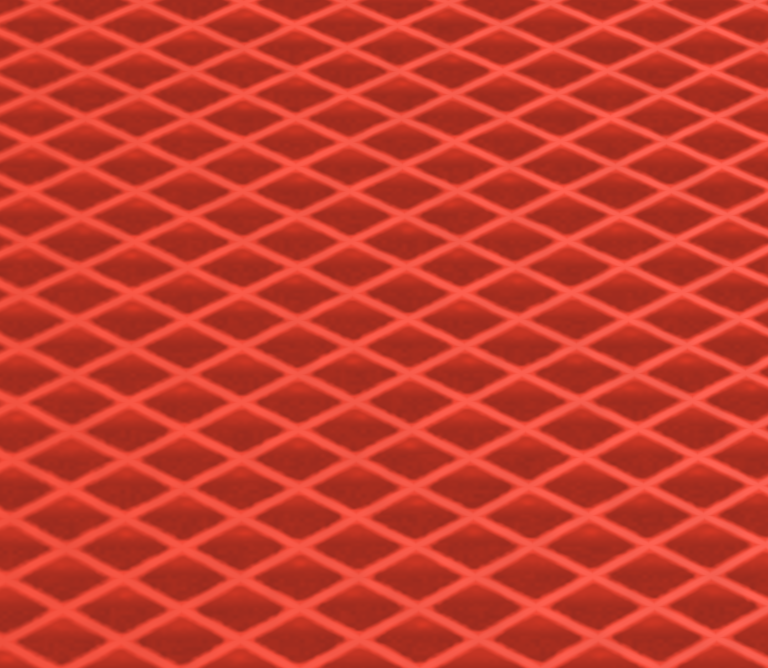
Give the GLSL for this texture, as a Shadertoy shader.

```glsl
// Red expanded mesh seen in slight perspective: bright diamond strands over
// dark hollows. The canvas is warped to a skewed lattice whose unit cells are
// the diamonds; each cell is shaded from its distance to the strands.

const float ASPECT = 0.872;                     // height of the sheet in widths

const vec3 HOLLOW_DARK = vec3(0.60, 0.165, 0.118);
const vec3 HOLLOW_MID  = vec3(0.68, 0.182, 0.125);
const vec3 HOLLOW_LIT  = vec3(0.80, 0.212, 0.145);
const vec3 FLANK       = vec3(0.93, 0.275, 0.205);
const vec3 CREST_WARM  = vec3(0.94, 0.300, 0.225);
const vec3 CREST_PINK  = vec3(0.98, 0.380, 0.325);

float hash(vec2 p) {
    vec3 q = fract(p.xyx * vec3(0.1031, 0.1030, 0.0973));
    q += dot(q, q.yzx + 33.33);
    return fract((q.x + q.y) * q.z);
}

float valueNoise(vec2 p) {
    vec2 i = floor(p), f = fract(p);
    f = f * f * (3.0 - 2.0 * f);
    return mix(mix(hash(i), hash(i + vec2(1, 0)), f.x),
               mix(hash(i + vec2(0, 1)), hash(i + vec2(1, 1)), f.x), f.y);
}

// Sheet position (y down from the top, in widths) to diamond lattice axes.
vec2 meshCoords(vec2 p) {
    p.y += 0.0072 * p.y * (p.x - 0.5);          // slight tilt of the rows
    float depth = p.y - 0.004;
    float row = depth / (0.02904 + 0.00671 * depth * 768.0 / 768.0);
    float column = (p.x - 0.517 - 0.0344 * p.y) / (0.1328 + 0.0266 * p.y);
    return vec2(column + 0.5 * row, column - 0.5 * row);
}

// Signed distance to a square with rounded corners.
float roundedSquare(vec2 p, float halfSize, float radius) {
    vec2 d = abs(p) - halfSize + radius;
    return length(max(d, 0.0)) + min(max(d.x, d.y), 0.0) - radius;
}

// Recess colour: lit under its upper edge, dark and mottled below.
vec3 hollowColor(vec2 cell, vec2 id, float grain) {
    float down = cell.x - cell.y;
    float across = cell.x + cell.y;
    float shift = 0.16 * (hash(id) - 0.5);
    float lit = 1.0 - smoothstep(-0.62, -0.02, down + shift + 0.25 * (grain - 0.5));
    vec3 col = mix(HOLLOW_DARK, HOLLOW_MID, grain);
    col = mix(col, HOLLOW_LIT, 0.85 * lit);
    // Small glint near the upper corner, different in each cell.
    vec2 glint = vec2(across - 0.2 * (hash(id + 7.3) - 0.5), down + 0.46);
    float spot = exp(-dot(glint, glint) * 60.0);
    return col + vec3(0.09, 0.02, 0.01) * spot * hash(id + 3.1);
}

// Strand colour: pink crest between warmer flanks.
vec3 strandColor(float toCenter, float pinkness, float grain) {
    vec3 crest = mix(CREST_WARM, CREST_PINK, pinkness);
    vec3 col = mix(crest, FLANK, smoothstep(0.02, 0.10, toCenter));
    return col * (0.975 + 0.05 * grain);
}

void mainImage(out vec4 fragColor, in vec2 fragCoord) {
    vec2 uv = fragCoord / iResolution.xy;
    vec2 sheet = vec2(uv.x, (1.0 - uv.y) * ASPECT);

    // Lattice cell and position inside it, with slightly wavering strands.
    float grain = valueNoise(sheet * vec2(150.0, 190.0));
    float broad = valueNoise(sheet * 45.0 + 17.0);
    vec2 mesh = meshCoords(sheet);
    float pixel = max(fwidth(mesh.x), fwidth(mesh.y));
    mesh += 0.02 * (vec2(broad, valueNoise(sheet * 45.0 + 61.0)) - 0.5);
    vec2 id = floor(mesh + 0.5);
    vec2 cell = mesh - id;

    // Strands, softer toward the left edge and the far rows.
    float toCenter = 0.5 - max(abs(cell.x), abs(cell.y));
    float soft = 0.048 + 0.014 * uv.y + 0.018 * (1.0 - smoothstep(0.0, 0.35, uv.x));
    soft = max(soft, pixel);
    float edge = roundedSquare(cell, 0.395, 0.09) + 0.02 * (grain - 0.5);
    float strand = smoothstep(-soft, soft, edge);

    float pinkness = clamp(0.22 + 0.75 * uv.x + 0.12 * uv.y, 0.0, 1.0);
    vec3 hollow = hollowColor(cell, id, mix(grain, broad, 0.35));
    vec3 col = mix(hollow, strandColor(toCenter, pinkness, broad), strand);
    fragColor = vec4(col, 1.0);
}
```
